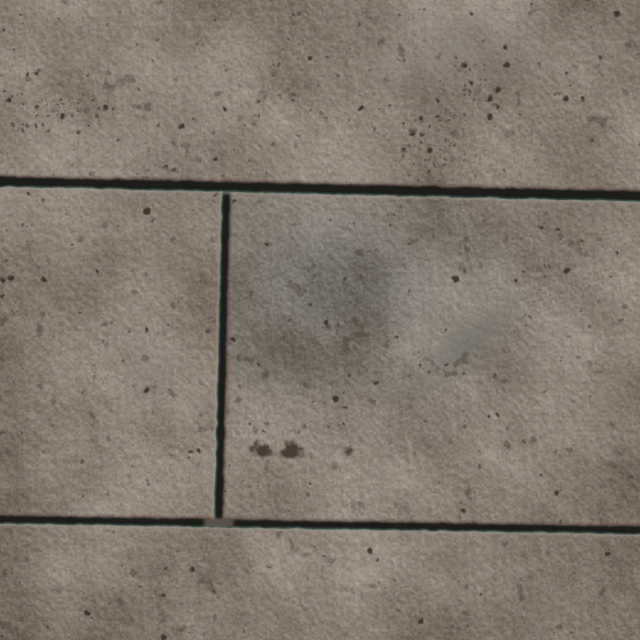
Write a WebGL 2 fragment shader that draws this texture.

```glsl
#version 300 es
precision highp float;
// Weathered stone slabs with dark, slightly tilted joints, pits and stains.
uniform vec2 u_resolution;
out vec4 outColor;

#define ROW_BASE 0.189
#define ROW_PITCH 0.528
#define ROW_TILT 0.017
#define SLAB_LENGTH 2.0
#define HEAD_X 0.342
#define HEAD_LEAN 0.023
#define JOINT_HALF 0.0052
#define GRAIN 0.15
#define MOTTLE 0.27
#define PIT_CELLS 75.0

const vec3 STONE = vec3(0.515, 0.475, 0.43);
const vec3 PALE = vec3(0.59, 0.56, 0.52);
const vec3 SLATE = vec3(0.43, 0.435, 0.42);
const vec3 BROWN = vec3(0.25, 0.21, 0.17);
const vec3 GAP = vec3(0.11, 0.11, 0.10);
const vec3 TEAL = vec3(0.24, 0.36, 0.33);
const vec3 ROSE = vec3(0.35, 0.27, 0.25);

float hash(vec2 p) {
  return fract(sin(dot(p, vec2(127.1, 311.7))) * 43758.545);
}

float noise(vec2 p) {
  vec2 i = floor(p), f = fract(p);
  f = f * f * (3.0 - 2.0 * f);
  return mix(mix(hash(i), hash(i + vec2(1, 0)), f.x),
             mix(hash(i + vec2(0, 1)), hash(i + vec2(1, 1)), f.x), f.y);
}

float fbm(vec2 p) {
  float sum = 0.0, amp = 0.5;
  for (int i = 0; i < 5; i++) {
    sum += amp * noise(p);
    p = mat2(1.6, 1.2, -1.2, 1.6) * p + 7.3;
    amp *= 0.5;
  }
  return sum;
}

// Soft elliptical region
float patchAt(vec2 p, vec2 center, vec2 size) {
  vec2 q = (p - center) / size;
  return exp(-dot(q, q));
}

// Regions where the stone is porous
float porosity(vec2 p) {
  return patchAt(p, vec2(0.07, 0.835), vec2(0.07, 0.035))
       + patchAt(p, vec2(0.67, 0.79), vec2(0.05, 0.05))
       + patchAt(p, vec2(0.76, 0.87), vec2(0.05, 0.035))
       + 0.6 * patchAt(p, vec2(0.54, 0.33), vec2(0.012, 0.07));
}

// Scattered irregular holes, one at most per cell
float pits(vec2 p, float cells, float px) {
  vec2 warped = p + 0.005 * vec2(noise(p * 150.0), noise(p * 150.0 + 40.0));
  vec2 g = warped * cells, id = floor(g);
  float chance = 0.008 + 0.26 * porosity((id + 0.5) / cells);
  float radius = mix(0.13, 0.36, pow(hash(id + 9.0), 2.0));
  vec2 center = 0.5 + 0.26 * (vec2(hash(id + 3.0), hash(id + 5.0)) - 0.5);
  float edge = 0.07 + px * cells;
  float hole = 1.0 - smoothstep(radius - edge, radius + edge, length(g - id - center));
  return hole * step(hash(id), chance);
}

// Joint with a teal and pale rim on the negative side, rose on the positive
vec3 drawJoint(vec3 col, float d, float halfWidth, vec2 p, float px) {
  float w = halfWidth + 0.004 * (fbm(p * 65.0) - 0.5);
  float soft = 0.0012 + px;
  float pale = smoothstep(-w - 0.009, -w - 0.003, d) * step(d, 0.0);
  col = mix(col, PALE, 0.55 * pale);
  float rose = smoothstep(w + 0.007, w, d) * step(0.0, d);
  col = mix(col, ROSE, 0.65 * rose);
  float teal = smoothstep(-w - 0.0035, -w - 0.0005, d) * step(d, 0.0);
  col = mix(col, TEAL, 0.85 * teal);
  return mix(col, GAP, 1.0 - smoothstep(w - soft, w + soft, abs(d)));
}

void main() {
  vec2 p = gl_FragCoord.xy / u_resolution;
  float px = 1.0 / min(u_resolution.x, u_resolution.y);

  // Row and slab layout
  float pitch = ROW_PITCH - 0.006 * p.x;
  float v = (p.y - ROW_BASE + ROW_TILT * p.x) / pitch;
  float row = floor(v), line = floor(v + 0.5);
  float bedDist = (v - line) * pitch;
  float shift = mod(row, 2.0) * 0.5 * SLAB_LENGTH;
  float along = p.x - HEAD_X - HEAD_LEAN * (p.y - ROW_BASE) - shift;
  float slab = floor(along / SLAB_LENGTH + 0.5);
  float headDist = along - slab * SLAB_LENGTH;

  // Mottled stone with fine gritty relief
  vec3 col = STONE + 0.015 * (hash(vec2(row, floor(along / SLAB_LENGTH))) - 0.5);
  col += MOTTLE * (fbm(p * 9.0 + 4.0) - 0.485);
  vec2 lit = vec2(0.002, 0.003);
  col += GRAIN * (fbm(p * 130.0) - fbm((p + lit) * 130.0));
  col += 0.5 * GRAIN * (noise(p * 260.0) - 0.5);

  // Cool tint, pale blooms and a slanted smear
  float cool = patchAt(p, vec2(0.52, 0.56), vec2(0.2, 0.13)) * step(0.0, headDist);
  col = mix(col, col * vec3(0.94, 0.99, 1.04), cool);
  float bloom = patchAt(p, vec2(0.235, 0.43), vec2(0.035, 0.05))
              + patchAt(p, vec2(0.72, 0.92), vec2(0.13, 0.07));
  col = mix(col, PALE, 0.6 * bloom * fbm(p * 28.0));
  vec2 smear = mat2(0.8, -0.6, 0.6, 0.8) * (p - vec2(0.725, 0.46));
  col = mix(col, SLATE, 0.65 * patchAt(smear, vec2(0), vec2(0.075, 0.025)));

  // Lichen stains, dark flecks and pits
  float stain = patchAt(p, vec2(0.405, 0.303), vec2(0.022, 0.02))
              + patchAt(p, vec2(0.458, 0.297), vec2(0.03, 0.02))
              + 0.7 * patchAt(p, vec2(0.54, 0.295), vec2(0.02, 0.013))
              + 0.7 * patchAt(p, vec2(0.405, 0.685), vec2(0.02, 0.009));
  col = mix(col, BROWN, 0.9 * smoothstep(0.25, 0.5, stain * fbm(p * 55.0)));
  col = mix(col, BROWN, 0.4 * smoothstep(0.66, 0.8, fbm(p * 48.0 + 17.0)));
  col = mix(col, BROWN * 0.8, 0.85 * pits(p, PIT_CELLS, px));
  col = mix(col, BROWN, 0.6 * pits(p + 0.37 / PIT_CELLS, PIT_CELLS * 1.7, px));

  // Upright joints, then bed joints with grit lodged at the lower crossing
  col = drawJoint(col, headDist, JOINT_HALF * 1.05, p, px);
  vec3 bed = drawJoint(col, bedDist, JOINT_HALF * (1.0 + 0.35 * line), p, px);
  float grit = (1.0 - smoothstep(0.018, 0.028, abs(p.x - HEAD_X))) * step(abs(line), 0.5);
  col = mix(bed, STONE * 0.8, 0.75 * grit * smoothstep(0.008, 0.004, abs(bedDist)));

  outColor = vec4(clamp(col, 0.0, 1.0), 1.0);
}
```
